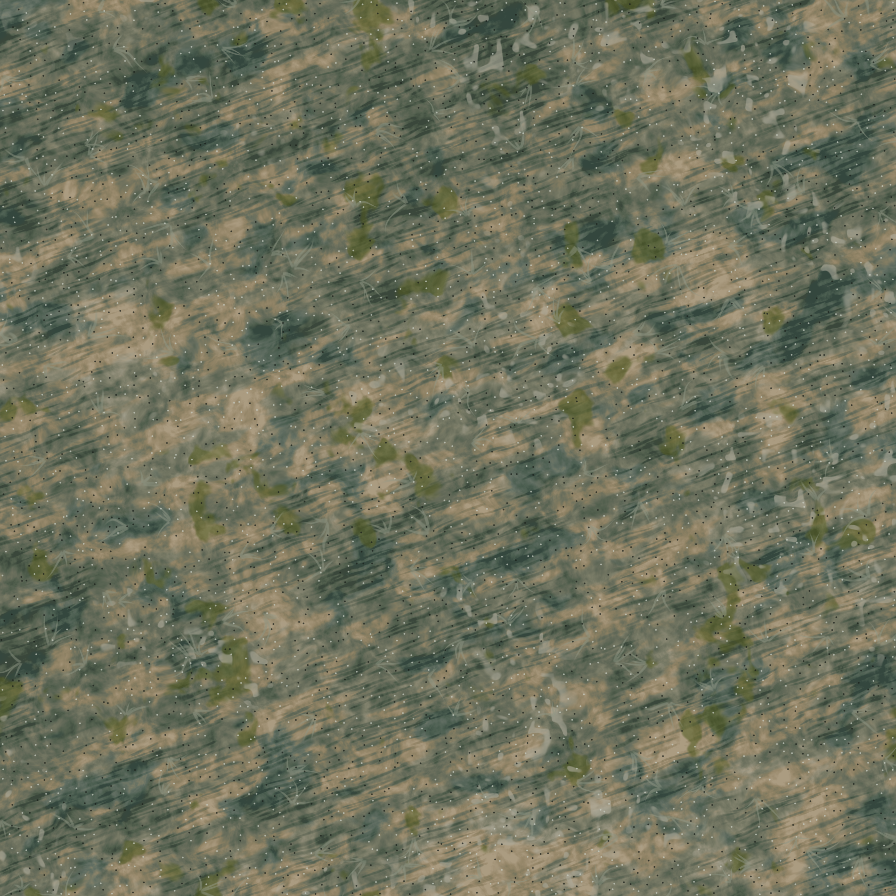
Reproduce this texture procedurally as a Shadertoy shader.

```glsl
// Dry scrubland seen from above: tan soil, grey-green brush, slanted shadows, pale twigs and specks.

const float SLANT = 0.37;                       // direction of the long shadows
const vec3 BLUE_SHIFT = vec3(-0.035, 0.0, 0.025);
const vec3 TAN_SHIFT = vec3(0.05, 0.0, -0.035);
const vec3 OLIVE = vec3(0.34, 0.37, 0.16);
const vec3 STONE = vec3(0.68, 0.67, 0.61);
const vec3 TWIG = vec3(0.56, 0.59, 0.52);

vec2 hash2(vec2 p, float seed) {
    vec3 h = fract(vec3(p.xyx + seed * 17.3) * vec3(0.1031, 0.1030, 0.0973));
    h += dot(h, h.yzx + 33.33);
    return fract((h.xx + h.yz) * h.zy);
}

float noise(vec2 p, float seed) {
    vec2 i = floor(p), f = fract(p);
    f = f * f * (3.0 - 2.0 * f);
    float low = mix(hash2(i, seed).x, hash2(i + vec2(1, 0), seed).x, f.x);
    float high = mix(hash2(i + vec2(0, 1), seed).x, hash2(i + vec2(1, 1), seed).x, f.x);
    return mix(low, high, f.y);
}

float fbm(vec2 p, float seed) {
    float sum = 0.0, weight = 0.533;
    for (int i = 0; i < 4; i++) {
        sum += weight * noise(p, seed + float(i));
        p = mat2(1.6, 1.2, -1.2, 1.6) * p;
        weight *= 0.5;
    }
    return sum;
}

vec2 rotate(vec2 p, float angle) {
    float c = cos(angle), s = sin(angle);
    return vec2(c * p.x + s * p.y, c * p.y - s * p.x);
}

// Tapered thin shadows, one per stretched cell
float shadows(vec2 p, vec2 cell, float seed) {
    vec2 q = p / cell, base = floor(q);
    float cover = 0.0;
    for (int y = -1; y <= 1; y++)
    for (int x = -1; x <= 1; x++) {
        vec2 id = base + vec2(x, y);
        vec2 shape = hash2(id, seed + 1.0);
        vec2 d = q - id - hash2(id, seed);
        d.y += d.x * (shape.x - 0.5) * 0.6;
        float along = abs(d.x) / mix(0.25, 0.95, shape.x);
        float width = mix(0.1, 0.3, shape.y) * (1.1 - 0.6 * along);
        float mark = smoothstep(1.0, 0.6, along) * smoothstep(width, width * 0.2, abs(d.y));
        cover = max(cover, mark * step(0.3, shape.y));
    }
    return cover;
}

// Bare bushes: a fan of bent branches around a root
float twigs(vec2 p, float cell, float seed, float pixel) {
    vec2 base = floor(p / cell);
    float cover = 0.0;
    for (int y = -1; y <= 1; y++)
    for (int x = -1; x <= 1; x++) {
        vec2 id = base + vec2(x, y);
        vec2 kind = hash2(id, seed + 1.0);
        if (kind.x > 0.5) continue;
        vec2 d = p - (id + hash2(id, seed)) * cell;
        for (int k = 0; k < 4; k++) {
            vec2 r = hash2(id + float(k) * 7.0, seed + 2.0);
            vec2 b = rotate(d, kind.y * 6.28 + (float(k) - 1.5) * 0.55 + r.x * 0.4);
            float reach = cell * mix(0.25, 0.7, r.y);
            b.y -= (r.x - 0.5) * b.x * b.x / reach * 1.4;
            float along = b.x / reach;
            float width = 0.0014 * (1.2 - along);
            float line = 1.0 - smoothstep(width * 0.4, width + pixel * 0.6, abs(b.y));
            cover = max(cover, line * smoothstep(0.0, 0.1, along) * smoothstep(1.0, 0.6, along));
        }
    }
    return cover;
}

// Tiny dots: x is the pale share, y the dark share
vec2 specks(vec2 p, float cells, float pixel) {
    vec2 id = floor(p * cells);
    vec2 center = (id + 0.15 + 0.7 * hash2(id, 71.0)) / cells;
    float dot1 = 1.0 - smoothstep(0.0004, 0.0009 + pixel * 0.5, length(p - center));
    float pick = hash2(id, 72.0).x;
    return dot1 * vec2(step(pick, 0.2), step(0.8, pick));
}

// Main colours from deep shade to bleached soil
vec3 scrubRamp(float tone) {
    float t = clamp(tone, 0.0, 1.0) * 5.0;
    vec3 c = mix(vec3(0.24, 0.28, 0.22), vec3(0.33, 0.37, 0.29), clamp(t, 0.0, 1.0));
    c = mix(c, vec3(0.40, 0.42, 0.35), clamp(t - 1.0, 0.0, 1.0));
    c = mix(c, vec3(0.47, 0.48, 0.40), clamp(t - 2.0, 0.0, 1.0));
    c = mix(c, vec3(0.55, 0.54, 0.46), clamp(t - 3.0, 0.0, 1.0));
    return mix(c, vec3(0.62, 0.61, 0.54), clamp(t - 4.0, 0.0, 1.0));
}

void mainImage(out vec4 fragColor, in vec2 fragCoord) {
    float pixel = 1.0 / iResolution.y;
    vec2 uv = fragCoord * pixel;
    vec2 warped = uv + 0.012 * (vec2(noise(uv * 40.0, 1.0), noise(uv * 40.0, 2.0)) - 0.5);
    vec2 slanted = rotate(uv + (warped - uv) * 0.25, SLANT);

    // Soil patches, brush and grain
    float broad = fbm(uv * 3.5, 5.0);
    float soil = fbm(slanted * vec2(20.0, 62.0), 11.0);
    float brush = fbm(warped * 30.0, 21.0);
    float grain = fbm(warped * 125.0, 31.0);
    float clump = smoothstep(0.56, 0.7, fbm(rotate(warped, SLANT) * vec2(17.0, 27.0), 41.0));
    float shade = max(shadows(slanted, vec2(0.06, 0.013), 51.0),
                      0.8 * shadows(slanted, vec2(0.035, 0.010), 55.0));
    shade *= smoothstep(0.3, 0.55, fbm(uv * 14.0, 58.0));

    float tone = 0.53 + 0.6 * (broad - 0.5) + 0.85 * (soil - 0.5) + 0.6 * (brush - 0.5)
               + 0.75 * (grain - 0.5) - 0.28 * clump - 0.3 * shade;
    vec3 color = scrubRamp(tone);
    float bare = smoothstep(0.42, 0.7, tone) * smoothstep(0.4, 0.6, soil);
    color += TAN_SHIFT * bare + BLUE_SHIFT * max(clump, 0.4 * smoothstep(0.5, 0.2, tone));

    // Olive tufts, stones, twigs and specks
    float tuft = smoothstep(0.68, 0.76, fbm(warped * 22.0, 61.0));
    float stone = smoothstep(0.72, 0.88, noise(warped * 105.0, 64.0)) * smoothstep(0.52, 0.66, fbm(uv * 7.0, 65.0));
    color = mix(color, OLIVE + 0.12 * (grain - 0.5), 0.65 * tuft);
    color = mix(color, STONE, 0.6 * stone);
    color = mix(color, TWIG, 0.5 * twigs(warped, 0.055, 67.0, pixel));
    vec2 dots = specks(uv, 110.0, pixel);
    color = mix(color, vec3(0.78, 0.80, 0.76), 0.75 * dots.x);
    color = mix(color, vec3(0.10, 0.12, 0.10), 0.75 * dots.y);
    fragColor = vec4(color, 1.0);
}
```
